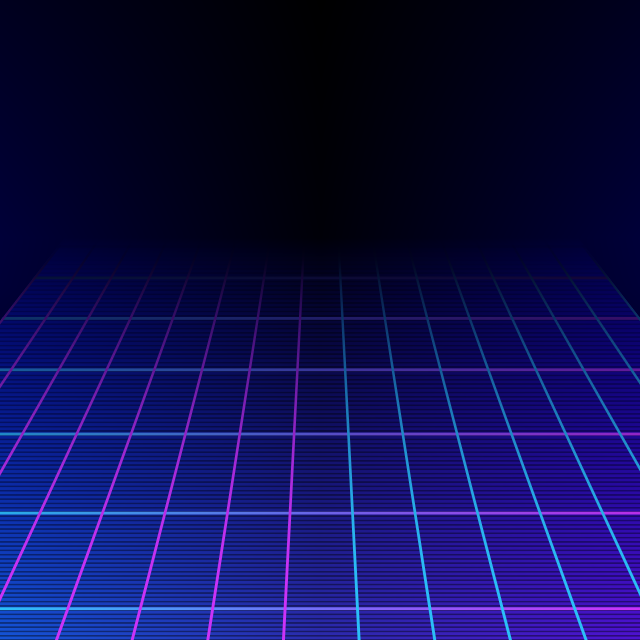
Give the GLSL for this background, as a WebGL 2 fragment shader.

```glsl
#version 300 es
precision highp float;
// A neon grid floor receding into a dark blue night.
// Columns fan out from a vanishing point, rows follow a cubic spacing,
// and both fade with distance over a finely striped, glowing floor.

uniform vec2 u_resolution;
out vec4 outColor;

// Layout, in canvas heights; depth is measured down from the top edge
const float CENTER_X = 0.502;
const float VANISH_DEPTH = -0.1432;
const float COLUMN_SPREAD = 0.1034;
const float FLOOR_HALF_COLUMNS = 7.5;
const float FLOOR_START = 0.372;
const float FIRST_ROW = 0.385;
const vec3 ROW_CUBIC = vec3(0.04319, 0.005534, 0.000499);
const int ROW_COUNT = 7;
const float LINE_HALF_WIDTH = 0.0022;
const float STRIPE_COUNT = 150.0;
const float STRIPE_STRENGTH = 0.42;
const float FADE_POWER = 2.4;

// Colours
const vec3 NEON_MAGENTA = vec3(0.80, 0.20, 0.97);
const vec3 NEON_CYAN = vec3(0.17, 0.75, 0.97);
const vec3 NEON_VIOLET = vec3(0.46, 0.43, 0.97);
const vec3 FLOOR_LEFT = vec3(0.08, 0.33, 0.84);
const vec3 FLOOR_MIDDLE = vec3(0.17, 0.17, 0.68);
const vec3 FLOOR_RIGHT = vec3(0.31, 0.07, 0.82);

// Blend three colours across the width
vec3 acrossWidth(vec3 left, vec3 middle, vec3 right, float x) {
    vec3 firstHalf = mix(left, middle, clamp(x * 2.0, 0.0, 1.0));
    return mix(firstHalf, right, clamp(x * 2.0 - 1.0, 0.0, 1.0));
}

// Smooth coverage of a line at a given distance from its axis
float lineCoverage(float dist, float halfWidth, float pixel) {
    return clamp((halfWidth - dist) / pixel + 0.5, 0.0, 1.0);
}

// Dark wedge at the centre, blue toward both sides
vec3 nightSky(float x, float depth) {
    float descent = clamp(depth / 0.45, 0.0, 1.0);
    float side = abs(x - CENTER_X) * 2.0;
    float blue = 0.035 * descent + side * mix(0.12, 0.21, descent);
    return vec3(0.0, 0.0, blue);
}

// Floor glow with dark horizontal stripes
vec3 floorGlow(float x, float depth, float nearness) {
    vec3 tint = acrossWidth(FLOOR_LEFT, FLOOR_MIDDLE, FLOOR_RIGHT, x);
    vec3 falloff = pow(vec3(nearness), vec3(1.4, 1.4, 0.85));
    float wave = 0.5 + 0.5 * cos(6.2831853 * depth * STRIPE_COUNT);
    float stripe = smoothstep(0.35, 1.0, wave) * smoothstep(0.0, 0.15, nearness);
    return tint * falloff * (1.0 - STRIPE_STRENGTH * stripe);
}

// Distance to the closest row
float rowDistance(float depth) {
    float nearest = 1.0;
    for (int i = 0; i < ROW_COUNT; i++) {
        float n = float(i);
        float row = FIRST_ROW + n * dot(ROW_CUBIC, vec3(1.0, n, n * n));
        nearest = min(nearest, abs(depth - row));
    }
    return nearest;
}

void main() {
    float pixel = 1.0 / u_resolution.y;
    vec2 pos = (gl_FragCoord.xy - vec2(0.5 * u_resolution.x, 0.0)) * pixel;
    float x = pos.x + 0.5;
    float depth = 1.0 - pos.y;
    float nearness = clamp((depth - FLOOR_START) / (1.0 - FLOOR_START), 0.0, 1.0);

    // Perspective column coordinate; lines lie at its half integers
    float spacing = COLUMN_SPREAD * max(depth - VANISH_DEPTH, 0.01);
    float column = (x - CENTER_X) / spacing;
    float slope = column * COLUMN_SPREAD;
    float columnDist = abs(fract(column) - 0.5) * spacing * inversesqrt(1.0 + slope * slope);
    float edgeDist = (abs(column) - FLOOR_HALF_COLUMNS) * spacing;
    float onFloor = lineCoverage(edgeDist, LINE_HALF_WIDTH, pixel);

    // Sky and floor
    vec3 color = nightSky(x, depth) * (1.0 - nearness);
    color += floorGlow(x, depth, nearness) * onFloor;

    // Neon lines dim with distance, red and green sooner than blue
    float fade = 1.0 - pow(1.0 - nearness, FADE_POWER);
    vec3 dimming = pow(vec3(fade), vec3(1.5, 1.5, 1.0));
    float visible = onFloor * smoothstep(0.0, 0.12, nearness);

    vec3 rowColor = acrossWidth(NEON_CYAN, NEON_VIOLET, NEON_MAGENTA, x) * dimming;
    float rowMask = lineCoverage(rowDistance(depth), LINE_HALF_WIDTH, pixel);
    color = mix(color, rowColor, rowMask * visible);

    vec3 columnColor = (column < 0.0 ? NEON_MAGENTA : NEON_CYAN) * dimming;
    float columnWidth = LINE_HALF_WIDTH * mix(0.8, 1.05, nearness);
    float columnMask = lineCoverage(columnDist, columnWidth, pixel);
    color = mix(color, columnColor, columnMask * visible);

    outColor = vec4(color, 1.0);
}
```
